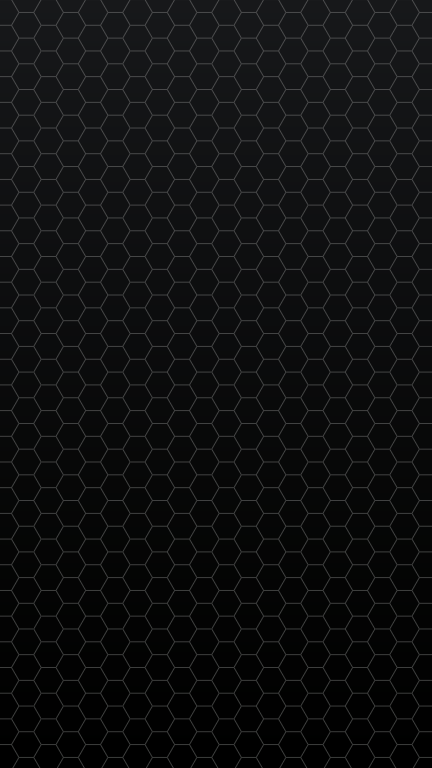
Reproduce this pattern procedurally as a Shadertoy shader.

```glsl
const float CELL_HEIGHT = 0.03345;            // flat side to flat side, in canvas heights
const vec2 CELL_CENTER = vec2(0.2081, 0.0305);
const float LINE_WIDTH = 0.0012;
const vec3 LINE_LOW = vec3(0.25, 0.255, 0.25);
const vec3 LINE_HIGH = vec3(0.31, 0.312, 0.316);
const vec3 TINT_LOW = vec3(0.086, 0.095, 0.088);
const vec3 TINT_HIGH = vec3(0.090, 0.095, 0.103);
const float FADE_POWER = 1.2;

// Distance to the nearest edge of a flat-topped hexagon grid
float hexEdgeDistance(vec2 p) {
    vec2 period = CELL_HEIGHT * vec2(sqrt(3.0), 1.0);
    vec2 a = mod(p + 0.5 * period, period) - 0.5 * period;
    vec2 b = mod(p, period) - 0.5 * period;
    vec2 q = abs(dot(a, a) < dot(b, b) ? a : b);
    return 0.5 * CELL_HEIGHT - max(q.y, dot(q, vec2(0.5 * sqrt(3.0), 0.5)));
}

// Share of a pixel covered by a line, also for lines thinner than a pixel
float lineCoverage(float d, float width, float pixel) {
    return clamp((0.5 * (width + pixel) - d) / pixel, 0.0, min(1.0, width / pixel));
}

void mainImage(out vec4 fragColor, in vec2 fragCoord) {
    vec2 p = fragCoord / iResolution.y;
    float pixel = 1.0 / iResolution.y;

    // Background fading to black at the bottom
    vec3 tint = mix(TINT_LOW, TINT_HIGH, smoothstep(0.2, 0.6, p.y));
    vec3 color = tint * pow(p.y, FADE_POWER);

    // Hexagon outlines, slightly brighter towards the top
    float outline = lineCoverage(hexEdgeDistance(p - CELL_CENTER), LINE_WIDTH, pixel);
    color = mix(color, mix(LINE_LOW, LINE_HIGH, p.y), outline);

    fragColor = vec4(color, 1.0);
}
```
